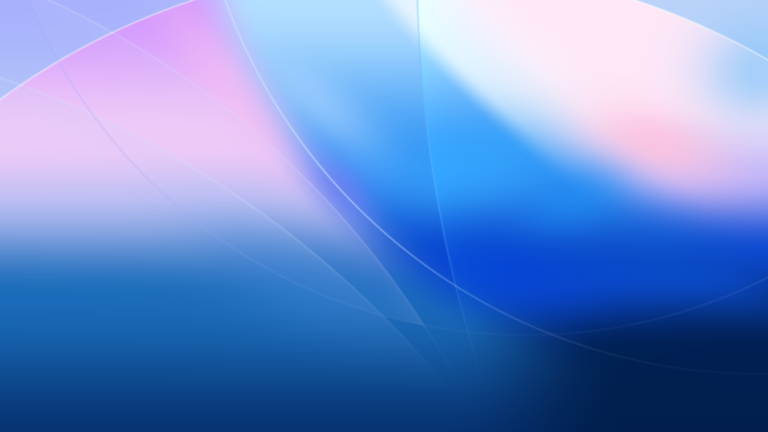
Write a Shadertoy shader that draws this background.

```glsl
// Signed distance to a large circle, positive inside
float arc(vec2 p, vec2 centre, float radius) {
    return radius - length(p - centre);
}

// Soft elliptical glow, rotated by an angle
float glow(vec2 p, vec2 centre, vec2 size, float angle) {
    float c = cos(angle), s = sin(angle);
    vec2 q = mat2(c, -s, s, c) * (p - centre) / size;
    return exp(-dot(q, q));
}

// Thin smooth line, never finer than a pixel
float stroke(float d, float pixel) {
    float width = max(0.022, 0.7 * pixel);
    return exp(-d * d / (width * width));
}

vec3 leftRamp(float y) {
    vec3 c = mix(vec3(0.02, 0.18, 0.42), vec3(0.10, 0.42, 0.73), smoothstep(-0.6, 3.0, y));
    c = mix(c, vec3(0.72, 0.74, 0.95), smoothstep(2.8, 5.0, y));
    c = mix(c, vec3(0.93, 0.79, 0.97), smoothstep(4.5, 6.0, y));
    return mix(c, vec3(0.82, 0.59, 1.0), smoothstep(6.2, 9.0, y));
}

vec3 centreRamp(float y) {
    vec3 c = mix(vec3(0.01, 0.16, 0.40), vec3(0.04, 0.29, 0.78), smoothstep(0.0, 3.2, y));
    c = mix(c, vec3(0.19, 0.58, 0.96), smoothstep(3.4, 5.6, y));
    return mix(c, vec3(0.70, 0.87, 1.0), smoothstep(5.4, 9.0, y));
}

vec3 rightRamp(float y) {
    vec3 c = mix(vec3(0.0, 0.10, 0.29), vec3(0.05, 0.29, 0.82), smoothstep(2.3, 3.9, y));
    c = mix(c, vec3(0.73, 0.70, 0.98), smoothstep(3.7, 5.4, y));
    return mix(c, vec3(1.0, 0.91, 0.97), smoothstep(5.1, 6.8, y));
}

void mainImage(out vec4 fragColor, in vec2 fragCoord) {
    // Canvas of 16 by 9 units
    vec2 p = fragCoord / iResolution.xy * vec2(16.0, 9.0);
    float pixel = 9.0 / iResolution.y;

    // Sweeping curves
    float sweep = arc(p, vec2(15.83, 13.07), 11.86);
    float lobe = arc(p, vec2(-6.77, -7.88), 18.59);
    float innerLobe = arc(p, vec2(-6.78, -12.41), 20.92);
    float loopEdge = arc(p, vec2(10.96, 13.19), 11.17);
    float upright = arc(p, vec2(36.69, 9.70), 28.0);
    float beam = arc(p, vec2(29.41, 27.08), 28.2);
    float corner = arc(p, vec2(8.63, -4.90), 14.64);

    // Three vertical ramps joined along the curves
    vec3 col = mix(leftRamp(p.y), centreRamp(p.y), smoothstep(-0.8, 0.5, sweep));
    col = mix(col, rightRamp(p.y), smoothstep(-0.1, 1.7, beam));

    // Dark lower right
    float dark = smoothstep(9.3, 13.0, p.x) * smoothstep(3.3, 1.7, p.y);
    col = mix(col, vec3(0.0, 0.11, 0.29), 0.9 * dark);

    // Pink and violet light on the left
    col = mix(col, vec3(0.96, 0.73, 0.95), 0.65 * glow(p, vec2(4.9, 7.2), vec2(2.2, 0.6), -0.9));
    col = mix(col, vec3(0.43, 0.46, 0.95), 0.65 * glow(p, vec2(7.1, 5.1), vec2(0.9, 0.5), -0.8));
    col = mix(col, vec3(0.20, 0.48, 0.82), 0.5 * glow(p, vec2(6.2, 3.2), vec2(2.0, 0.9), -0.4));

    // Pale streak, cyan and deep blue in the middle
    col = mix(col, vec3(0.68, 0.83, 1.0), 0.6 * glow(p, vec2(6.6, 6.9), vec2(1.7, 0.6), -0.7));
    col = mix(col, vec3(0.20, 0.65, 0.99), 0.6 * glow(p, vec2(10.0, 5.6), vec2(1.5, 0.8), 0.4));
    col = mix(col, vec3(0.12, 0.55, 0.95), 0.6 * glow(p, vec2(12.0, 4.9), vec2(1.1, 0.6), 0.5));
    col = mix(col, vec3(0.02, 0.26, 0.85), 0.7 * glow(p, vec2(10.4, 3.4), vec2(2.2, 0.8), -0.2));

    // White beam, warm spot and blue corner
    float beamLight = smoothstep(-0.04, 0.5, beam) * smoothstep(2.6, 0.5, beam);
    col = mix(col, vec3(0.94, 0.98, 1.0), 0.75 * beamLight * smoothstep(4.8, 7.8, p.y));
    col = mix(col, vec3(1.0, 0.76, 0.87), 0.85 * glow(p, vec2(13.7, 6.0), vec2(1.5, 0.7), -0.3));
    col = mix(col, vec3(0.61, 0.80, 0.98), 0.9 * glow(p, vec2(15.8, 7.5), vec2(1.2, 1.1), 0.0));
    col = mix(col, vec3(0.55, 0.77, 0.98), 0.6 * smoothstep(pixel, -pixel, corner));

    // Translucent panels
    float inLobe = smoothstep(-pixel, pixel, lobe) * smoothstep(-pixel, pixel, loopEdge);
    float inInner = smoothstep(-pixel, pixel, innerLobe);
    col = mix(col, vec3(0.80, 0.80, 0.97), 0.14 * inLobe * exp(-2.0 * max(lobe, 0.0)));
    col = mix(col, vec3(0.74, 0.82, 0.98), 0.14 * inInner * exp(-0.7 * max(innerLobe, 0.0)) * smoothstep(0.5, 4.0, p.y));
    float uprightSide = smoothstep(-pixel, pixel, upright);
    col += vec3(0.01, 0.05, 0.04) * uprightSide * exp(-1.5 * max(upright, 0.0)) * smoothstep(1.0, 5.0, p.y);

    // Fine edge lines
    float fade = smoothstep(0.5, 6.0, p.y);
    col = mix(col, vec3(0.78, 0.90, 1.0), 0.55 * fade * stroke(sweep, pixel));
    col = mix(col, vec3(0.85, 0.85, 1.0), 0.25 * fade * stroke(lobe, pixel));
    col = mix(col, vec3(0.85, 0.88, 1.0), 0.25 * fade * stroke(innerLobe, pixel));
    col = mix(col, vec3(0.62, 0.66, 0.97), 0.25 * fade * stroke(loopEdge, pixel));
    col = mix(col, vec3(0.40, 0.72, 1.0), 0.35 * fade * stroke(upright, pixel));
    col = mix(col, vec3(1.0), 0.4 * stroke(corner, pixel));

    fragColor = vec4(clamp(col, 0.0, 1.0), 1.0);
}
```
